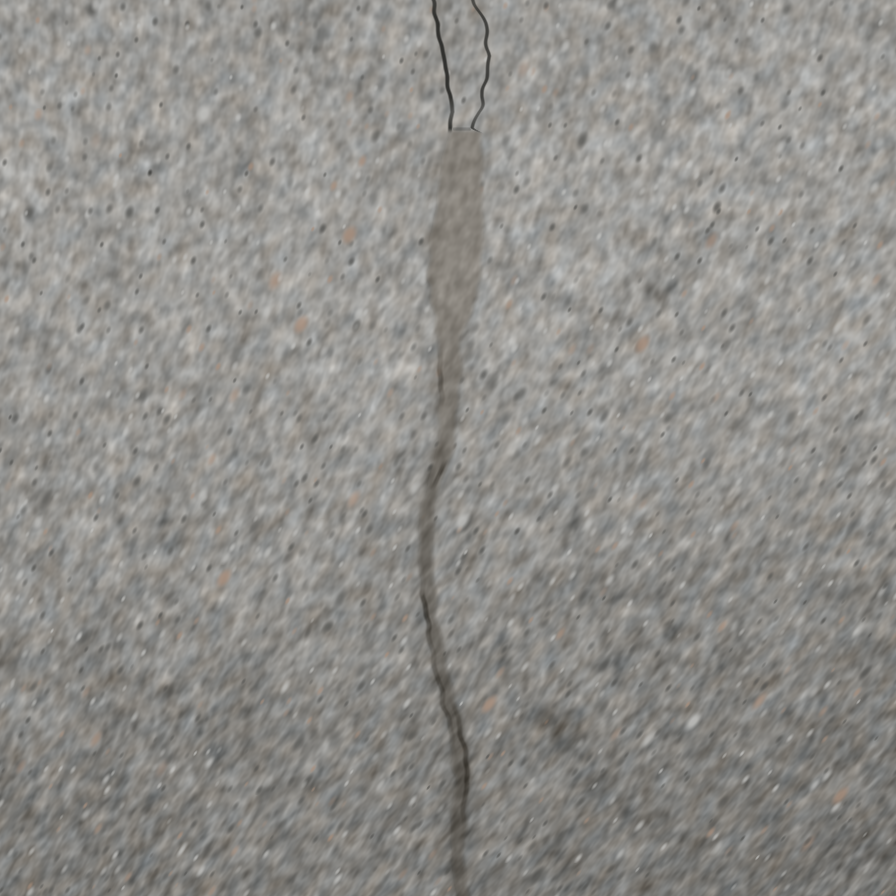
Give the GLSL for this texture, as a Shadertoy shader.

```glsl
vec2 hash2(vec2 p) {
    vec3 q = fract(p.xyx * vec3(.1031, .1030, .0973));
    q += dot(q, q.yzx + 33.33);
    return fract((q.xx + q.yz) * q.zy);
}

float gradientNoise(vec2 p) {
    vec2 i = floor(p), f = fract(p);
    vec2 w = f * f * f * (f * (f * 6. - 15.) + 10.);
    vec2 e = vec2(0, 1);
    float a = dot(hash2(i) * 2. - 1., f);
    float b = dot(hash2(i + e.yx) * 2. - 1., f - e.yx);
    float c = dot(hash2(i + e) * 2. - 1., f - e);
    float d = dot(hash2(i + 1.) * 2. - 1., f - 1.);
    return mix(mix(a, b, w.x), mix(c, d, w.x), w.y);
}

float segmentDistance(vec2 p, vec2 a, vec2 b) {
    vec2 ab = b - a;
    return length(p - a - ab * clamp(dot(p - a, ab) / dot(ab, ab), 0., 1.));
}

float stroke(float d, float width) {
    return 1. - smoothstep(width * .3, width * 1.5, abs(d));
}

float band(float y, float low, float high, float soft) {
    return smoothstep(low - soft, low + soft, y) * (1. - smoothstep(high - soft, high + soft, y));
}

// Bends space so that streaks lean further right toward the bottom
vec2 streakSpace(vec2 p) {
    return vec2(p.x - .62 * p.y + .24 * p.y * p.y - .2 * (p.x - .5) * p.y, p.y);
}

// Left and right borders of the channel at a given height
vec2 channelEdges(float y) {
    const vec2 knots[17] = vec2[17](
        vec2(.510, .523), vec2(.502, .517), vec2(.508, .526), vec2(.500, .518),
        vec2(.485, .501), vec2(.473, .488), vec2(.467, .483), vec2(.471, .486),
        vec2(.489, .507), vec2(.491, .513), vec2(.487, .516), vec2(.476, .536),
        vec2(.484, .540), vec2(.493, .538), vec2(.505, .536), vec2(.495, .545),
        vec2(.483, .529));
    float t = clamp(y, 0., .9999) * 16.;
    int i = int(t);
    vec2 wobble = vec2(gradientNoise(vec2(y * 55., 3.5)), gradientNoise(vec2(y * 48., 9.5)));
    return mix(knots[i], knots[i + 1], fract(t)) + .005 * wobble;
}

vec3 stoneColor(float kind) {
    vec3 dark = vec3(.33, .33, .32), pale = vec3(.76, .76, .75), warm = vec3(.66, .56, .49);
    return kind < .5 ? dark : kind < .86 ? pale : warm;
}

// One stone per occupied cell, stretched along the streaks
vec3 scatterStones(vec3 col, vec2 s, float cells, float density, float seed) {
    vec2 g = s * vec2(cells, cells * .8), id = floor(g);
    vec2 place = hash2(id + seed), trait = hash2(id + seed + 71.);
    vec2 d = (fract(g) - mix(vec2(.28), vec2(.72), place)) * vec2(1., .7);
    float radius = mix(.1, .19, trait.y);
    float cover = 1. - smoothstep(radius * .15, radius * 1.45, length(d));
    float present = step(hash2(id + seed + 139.).x, density);
    return mix(col, stoneColor(trait.x), cover * present * mix(.25, .75, place.x));
}

// Larger stones and soft stains: position and kind or radius
vec3 addLandmarks(vec3 col, vec2 p, vec2 s) {
    const vec3 stones[10] = vec3[10](
        vec3(.228, .873, .6), vec3(.516, .418, .6), vec3(.774, .195, .6),
        vec3(.250, .355, .9), vec3(.390, .738, .9), vec3(.938, .112, .9),
        vec3(.717, .616, .9), vec3(.336, .638, .9), vec3(.546, .214, .9),
        vec3(.599, .022, .1));
    for (int i = 0; i < 10; i++) {
        vec2 d = (s - streakSpace(stones[i].xy)) * vec2(1., .65);
        float cover = 1. - smoothstep(.002, .009, length(d));
        col = mix(col, stoneColor(stones[i].z), cover * .8);
    }
    const vec3 stains[6] = vec3[6](
        vec3(.627, .188, .036), vec3(.735, .672, .027), vec3(.190, .228, .020),
        vec3(.818, .524, .019), vec3(.746, .297, .019), vec3(.170, .811, .014));
    for (int i = 0; i < 6; i++) {
        float d = length(p - stains[i].xy) + .018 * gradientNoise(s * vec2(75., 50.));
        col -= .13 * (1. - smoothstep(0., stains[i].z, d));
    }
    return col;
}

void mainImage(out vec4 fragColor, in vec2 fragCoord) {
    vec2 p = fragCoord / iResolution.xy;
    vec2 s = streakSpace(p);

    // Broad light, mottling and streaked grain
    float light = mix(.485, .605, smoothstep(-.05, .75, p.y)) - .02 * smoothstep(.8, 1., p.y);
    light -= .045 * smoothstep(.5, 1., p.x) * (1. - smoothstep(.1, .6, p.y));
    light += .03 * gradientNoise(p * 4.) + .07 * gradientNoise(p * 13. + 7.);
    light += .11 * gradientNoise(s * vec2(40., 28.) + 19.);
    float grain = .16 * gradientNoise(s * vec2(84., 52.))
                + .12 * gradientNoise(s * vec2(155., 80.) + 31.)
                + .05 * gradientNoise(s * vec2(240., 140.) + 57.);
    vec3 tint = vec3(.008, .003, -.011) + .03 * gradientNoise(s * vec2(60., 40.) + 90.) * vec3(1., 0., -1.);
    vec3 col = light + grain + tint;

    // Embedded stones
    for (int i = 0; i < 3; i++) {
        float layer = float(i);
        col = scatterStones(col, s + layer * .37, 32. + 17. * layer, .2 + .05 * layer, 17. * layer);
    }
    col = addLandmarks(col, p, s);

    // Worn channel, narrowing and darkening downward
    vec2 edges = channelEdges(p.y);
    float loopArea = smoothstep(.850, .858, p.y);
    edges.y += .006 * band(p.y, .955, .985, .012);
    edges.y -= .011 * loopArea * (1. - smoothstep(.855, .885, p.y));
    float fromLeft = p.x - edges.x, fromRight = edges.y - p.x;
    float inside = smoothstep(-.004, .005, min(fromLeft, fromRight)) * (1. - loopArea);
    float depth = 1. - smoothstep(.35, .65, p.y);
    vec3 bed = mix(vec3(.505, .485, .455), vec3(.415, .40, .375), depth) + grain * .6 + (light - .55) * .35;
    col = mix(col, bed, inside * .9);
    float patchy = .65 + .7 * gradientNoise(vec2(p.y * 30., 5.5));
    col -= .085 * patchy * exp(-abs(fromLeft) / .006) * (1. - loopArea);
    col -= .03 * exp(-abs(fromRight) / .005) * (1. - loopArea);

    // Fine dark fissures
    float leftCrack = stroke(fromLeft - .002, .003)
        * (band(p.y, .29, .34, .02) + .7 * band(p.y, .56, .60, .015) + .45 * band(p.y, .18, .27, .03));
    float rightCrack = stroke(fromRight - .004, .003) * band(p.y, .09, .20, .03);
    float joint = stroke(segmentDistance(p, vec2(.497, .486), vec2(.483, .454)), .0026);
    joint *= band(p.y, .460, .480, .012);
    col -= .16 * leftCrack + .12 * rightCrack + .16 * joint;

    // Broken loop at the top
    float rim = max(stroke(fromLeft, .0024), .85 * stroke(fromRight, .0021)) * loopArea;
    float rimBase = stroke(segmentDistance(p, vec2(.507, .856), vec2(.524, .856)), .002);
    col = mix(col, vec3(.17, .17, .16), max(rim * clamp(patchy + .3, .55, .95), .25 * rimBase));

    fragColor = vec4(clamp(col, 0., 1.), 1.);
}
```
